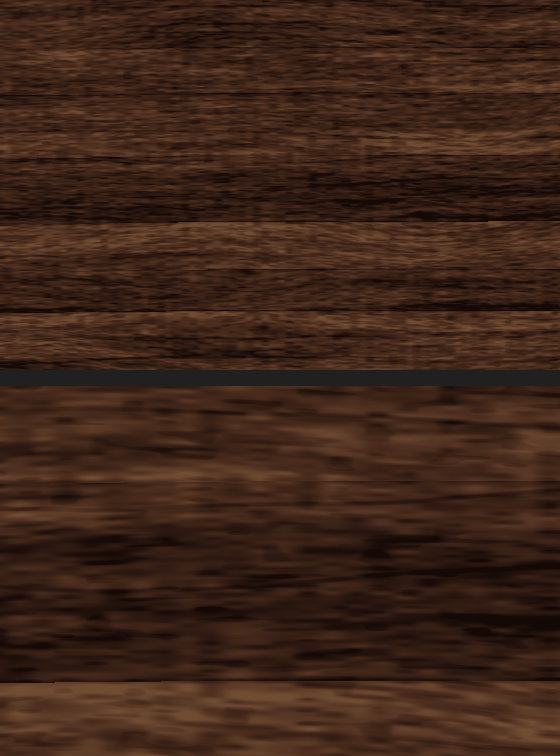
Top, the full canvas; bottom, a detail of the centre.
Write a WebGL 2 fragment shader that draws this texture.

```glsl
#version 300 es
precision highp float;
// Dark walnut boards with horizontal grain, thin veins and a few small knots.

#define BOARDS 7.0
#define BASE_TONE 2.42
#define BOARD_CONTRAST 1.25
#define STREAK_GAIN 1.75
#define FIGURE_GAIN 1.5
#define FIBRE_GAIN 0.95
#define PORE_GAIN 1.15
#define VEINS 15
#define VEIN_DEPTH 1.5
#define KNOTS 6
#define KNOT_DEPTH 1.7

uniform vec2 u_resolution;
out vec4 fragColor;

// Shades from darkest to lightest
const vec3 WOOD[5] = vec3[5](
    vec3(0.12, 0.06, 0.04), vec3(0.18, 0.10, 0.07), vec3(0.24, 0.14, 0.09),
    vec3(0.30, 0.18, 0.12), vec3(0.37, 0.24, 0.16));

// Tone at the lower and upper edge of each board, bottom board first
const vec2 BOARD_TONE[7] = vec2[7](
    vec2(0.0, 0.2), vec2(-0.6, -0.3), vec2(0.2, 0.9), vec2(-0.7, -0.4),
    vec2(0.9, -0.3), vec2(0.1, 0.4), vec2(-0.1, -0.8));

float hash(vec2 p) {
    vec3 q = fract(vec3(p.xyx) * 0.1031);
    q += dot(q, q.yzx + 33.33);
    return fract((q.x + q.y) * q.z);
}

// Value noise from -1 to 1
float noise(vec2 p) {
    vec2 i = floor(p), f = fract(p);
    f = f * f * (3.0 - 2.0 * f);
    float low = mix(hash(i), hash(i + vec2(1, 0)), f.x);
    float high = mix(hash(i + vec2(0, 1)), hash(i + vec2(1, 1)), f.x);
    return 2.0 * mix(low, high, f.y) - 1.0;
}

float fbm(vec2 p) {
    float sum = 0.0, gain = 0.53;
    for (int i = 0; i < 4; i++) {
        sum += gain * noise(p);
        p = p * vec2(1.9, 2.1) + vec2(13.7, 7.3);
        gain *= 0.5;
    }
    return sum;
}

vec3 woodColor(float tone) {
    tone = clamp(tone, -0.6, 5.0);
    int i = int(clamp(floor(tone), 0.0, 3.0));
    return mix(WOOD[i], WOOD[i + 1], tone - float(i));
}

// Dark thin lines that wander along the grain, with a soft shade below
float veins(vec2 p, float pixel) {
    float dark = 0.0;
    for (int i = 0; i < VEINS; i++) {
        float id = float(i);
        float height = (id + 0.2 + 0.6 * hash(vec2(id, 4.0))) / float(VEINS);
        float wander = 0.022 * noise(vec2(p.x * 1.6, id * 9.0 + 50.0))
                     + 0.004 * noise(vec2(p.x * 7.0, id * 5.0 + 90.0));
        float d = p.y - height - wander;
        float present = smoothstep(-0.15, 0.5, noise(vec2(p.x * 1.4 + 20.0, id * 7.0)));
        float line = 1.0 - smoothstep(0.0007, 0.0022 + pixel, abs(d));
        float shade = exp(-abs(d) / (d < 0.0 ? 0.014 : 0.004));
        dark += present * (0.75 * line + 0.35 * shade);
    }
    return dark;
}

void main() {
    vec2 p = gl_FragCoord.xy / u_resolution.y;
    float aspect = u_resolution.x / u_resolution.y;
    float pixel = 1.0 / u_resolution.y;

    // Knots darken the wood and push the grain apart
    vec2 q = p;
    float knot = 0.0;
    for (int i = 0; i < KNOTS; i++) {
        float id = float(i);
        vec2 center = vec2(aspect * hash(vec2(id, 21.0)), (id + 0.5) / float(KNOTS));
        center.y += 0.06 * (hash(vec2(id, 33.0)) - 0.5);
        vec2 d = p - center;
        float size = mix(0.5, 1.1, hash(vec2(id, 47.0)));
        q.y -= 0.5 * d.y * exp(-dot(d * d, vec2(220.0, 900.0)) / size);
        float core = exp(-dot(d * d, vec2(3500.0, 14000.0)) / size);
        float halo = exp(-dot(d * d, vec2(260.0, 4500.0)) / size);
        knot += size * (0.6 * core + 0.4 * halo * (1.0 + noise(p * vec2(20.0, 130.0))));
    }

    // Boards of uneven width with nearly straight seams
    float row = p.y * BOARDS - 0.22 * sin((p.y - 0.56) * 9.0)
              + 0.05 * noise(vec2(p.x * 1.3, 3.0));
    float board = clamp(floor(row), 0.0, BOARDS - 1.0);
    float seamDistance = abs(row - floor(row + 0.5)) / BOARDS;
    vec2 ends = BOARD_CONTRAST * BOARD_TONE[int(board)];
    float tone = BASE_TONE + mix(ends.x, ends.y, clamp(row - board, 0.0, 1.0));

    // Broad figure and long streaks follow a gently bent grain
    q.y += 0.022 * noise(q * vec2(1.7, 5.0) + board * 11.0)
         + 0.004 * noise(q * vec2(7.0, 16.0));
    vec2 shift = vec2(board * 17.3, board * 5.1);
    tone += FIGURE_GAIN * fbm(q * vec2(1.6, 14.0) + shift);
    tone += STREAK_GAIN * fbm(q * vec2(2.2, 46.0) + shift);

    // Fine fibres, short crisp pores and faint cross mottling
    float fibre = noise(q * vec2(15.0, 150.0) + 40.0);
    float pore = noise(q * vec2(46.0, 235.0) + 70.0);
    tone += FIBRE_GAIN * fibre + PORE_GAIN * pore;
    tone -= 0.9 * smoothstep(0.3, 0.7, noise(q * vec2(32.0, 190.0) + 120.0));
    tone += 0.22 * noise(p * vec2(55.0, 12.0) + 160.0);

    // Dark accents
    float seam = 1.0 - smoothstep(0.0006, 0.0025 + pixel, seamDistance);
    tone -= seam * (0.8 + 0.6 * noise(vec2(p.x * 3.0, board * 8.0)));
    tone -= VEIN_DEPTH * min(veins(p, pixel), 1.4);
    tone -= KNOT_DEPTH * min(knot, 1.5);

    fragColor = vec4(woodColor(tone), 1.0);
}
```
